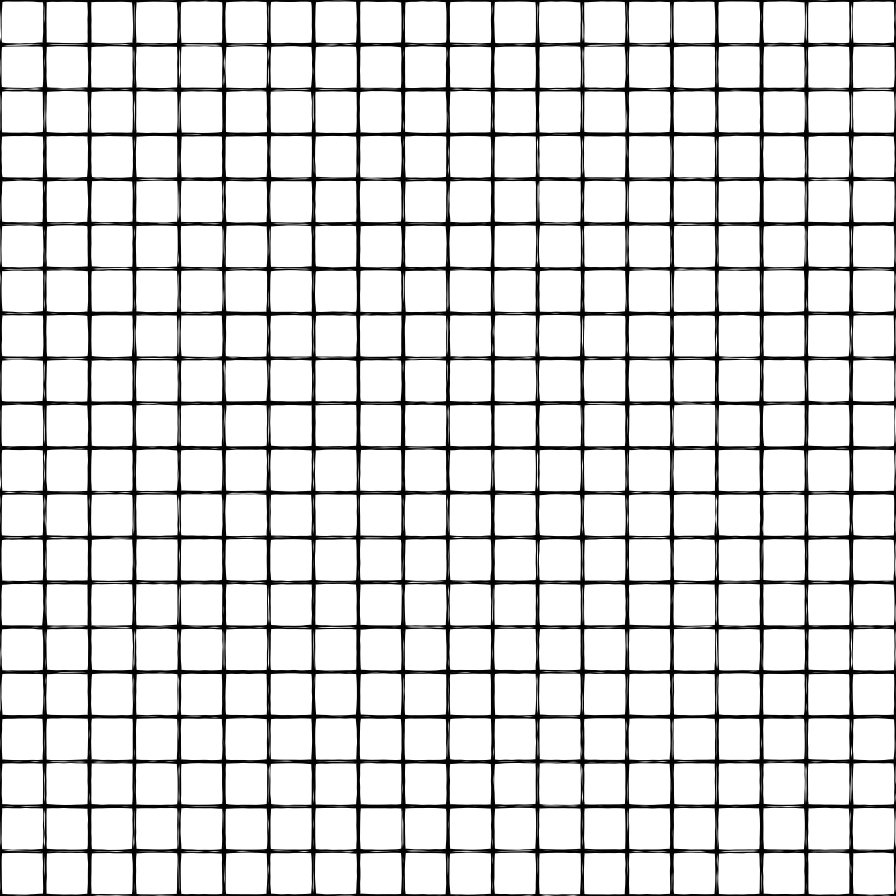
Write a WebGL 2 fragment shader that draws this pattern.

```glsl
#version 300 es
precision highp float;
// Hand-inked black square grid on white, with flared crossings and thin gaps inside the strokes.

#define CELLS 20.0        // repeats across and down
#define HALF_WIDTH 0.038  // half line width, in cells
#define FLARE 0.018       // extra half width at the crossings
#define WOBBLE 0.010      // unevenness of the stroke edges
#define SLIT 0.013        // largest half width of the gap inside a stroke
#define PAPER vec3(1.0)
#define INK vec3(0.012)

uniform vec2 u_resolution;
out vec4 fragColor;

float hash(float a, float b, float seed) {
    uint h = uint(a) * 374761393u + uint(b) * 668265263u + uint(seed) * 2246822519u;
    h = (h ^ (h >> 13)) * 1274126177u;
    h = (h ^ (h >> 16)) * 2654435769u;
    return float((h ^ (h >> 15)) & 65535u) / 65535.0;
}

// Smooth noise along a line, from -1 to 1, wrapping after CELLS cells
float wrapNoise(float along, float knots, float line, float seed) {
    float x = along * knots;
    float period = CELLS * knots;
    float i = floor(x);
    float a = hash(mod(i, period), line, seed);
    float b = hash(mod(i + 1.0, period), line, seed);
    return mix(a, b, smoothstep(0.0, 1.0, x - i)) * 2.0 - 1.0;
}

// Share of a pixel, centred on x, that lies between lo and hi
float coverage(float x, float lo, float hi, float pixel) {
    return max(min(hi, x + 0.5 * pixel) - max(lo, x - 0.5 * pixel), 0.0) / pixel;
}

float edgeWobble(float along, float line, float seed) {
    return WOBBLE * (0.6 * wrapNoise(along, 2.0, line, seed)
                   + 0.4 * wrapNoise(along, 7.0, line, seed + 1.0));
}

// Ink of one family of parallel lines
float inkLines(float along, float across, float seed, float pixel) {
    float nearest = floor(across + 0.5);
    float offset = across - nearest;
    float line = mod(nearest, CELLS);
    float segment = mod(floor(along), CELLS);

    // Stroke body, widest where lines cross
    float toCrossing = abs(2.0 * fract(along) - 1.0);
    float halfWidth = HALF_WIDTH + FLARE * pow(toCrossing, 4.0);
    float lo = -halfWidth + edgeWobble(along, line, seed);
    float hi = halfWidth + edgeWobble(along, line, seed + 2.0);
    float body = coverage(offset, lo, hi, pixel);

    // Gap between two passes of the pen, longer on some lines and segments
    float openness = 0.6 * hash(line, 0.0, seed + 4.0) + 0.7 * hash(segment, line, seed + 5.0);
    float gap = openness - 0.55 + 0.45 * wrapNoise(along, 5.0, line, seed + 6.0);
    float middle = 1.0 - smoothstep(0.6, 0.9, toCrossing);
    float slit = SLIT * clamp(gap, 0.0, 1.0) * middle;
    float centre = 0.014 * wrapNoise(along, 1.0, line, seed + 7.0);
    return max(body - coverage(offset, centre - slit, centre + slit, pixel), 0.0);
}

void main() {
    vec2 cell = gl_FragCoord.xy / u_resolution * CELLS;
    vec2 pixel = CELLS / u_resolution;
    float rows = inkLines(cell.x, cell.y, 10.0, pixel.y);
    float columns = inkLines(cell.y, cell.x, 30.0, pixel.x);
    fragColor = vec4(mix(PAPER, INK, max(rows, columns)), 1.0);
}
```
